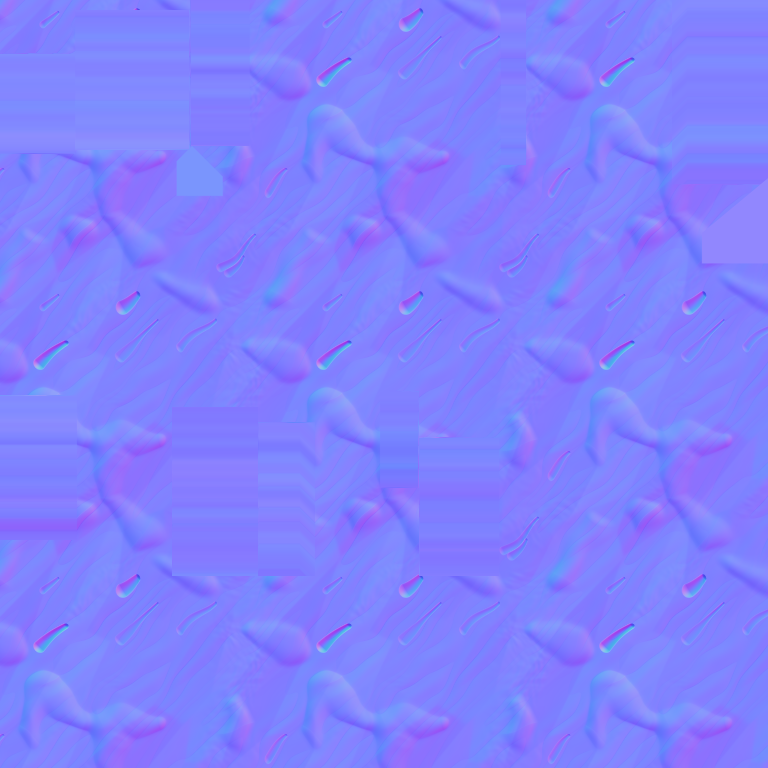
Write a Shadertoy shader that draws this texture map.

```glsl
vec2 hash2(vec2 p) {
    return fract(sin(vec2(dot(p, vec2(127.1, 311.7)), dot(p, vec2(269.5, 183.3)))) * 43758.5);
}

// Gradient noise that wraps after a whole number of cells
float cornerValue(vec2 cell, vec2 local, vec2 period) {
    return dot(hash2(mod(cell, period)) * 2.0 - 1.0, local);
}

float gradientNoise(vec2 p, vec2 period) {
    vec2 i = floor(p), f = p - i, e = vec2(1.0, 0.0);
    vec2 u = f * f * f * (f * (f * 6.0 - 15.0) + 10.0);
    float low = mix(cornerValue(i, f, period), cornerValue(i + e, f - e, period), u.x);
    float high = mix(cornerValue(i + e.yx, f - e.yx, period),
                     cornerValue(i + 1.0, f - 1.0, period), u.x);
    return mix(low, high, u.y);
}

// Integer shear: keeps the unit tile periodic but leans the grain diagonally
vec2 shear(vec2 p) {
    return vec2(p.x, p.y - p.x);
}

// Rounded, tapering bump around a segment that wraps across the tile
float bump(vec2 p, vec4 ends, float startRadius, float endRadius) {
    vec2 span = ends.zw - ends.xy;
    vec2 q = p - 0.5 * (ends.xy + ends.zw);
    q -= round(q);
    float t = clamp(dot(q, span) / dot(span, span) + 0.5, 0.0, 1.0);
    float d = length(q - span * (t - 0.5)) / mix(startRadius, endRadius, t);
    return pow(max(1.0 - d * d, 0.0), 1.4) * mix(1.0, 0.65, t);
}

float smoothMax(float a, float b, float k) {
    float h = max(k - abs(a - b), 0.0) / k;
    return max(a, b) + h * h * k * 0.25;
}

float rockHeight(vec2 p) {
    vec4 ridges[11] = vec4[11](
        vec4(0.15, 0.27, 0.20, 0.24), vec4(0.18, 0.24, 0.36, 0.16),
        vec4(0.38, 0.15, 0.56, 0.17), vec4(0.16, 0.23, 0.09, 0.12),
        vec4(0.39, 0.14, 0.39, -0.03), vec4(0.51, -0.17, 0.41, -0.04),
        vec4(1.02, 0.44, 0.91, 0.49), vec4(0.28, 0.88, 0.24, 0.91),
        vec4(0.72, 0.66, 0.59, 0.72), vec4(-0.01, 0.67, 0.12, 0.87),
        vec4(0.84, 0.14, 0.82, 0.21));
    vec4 gouges[8] = vec4[8](
        vec4(0.14, 0.43, 0.23, 0.50), vec4(0.43, 0.64, 0.49, 0.67),
        vec4(0.43, 0.46, 0.55, 0.57), vec4(0.95, 0.04, 1.01, 0.10),
        vec4(0.15, 0.63, 0.20, 0.67), vec4(0.65, 0.49, 0.76, 0.58),
        vec4(0.81, 0.76, 0.85, 0.81), vec4(0.78, 0.77, 0.91, 0.88));
    vec2 s = shear(p);
    // Warping breaks the outlines into irregular lumps
    vec2 warp = vec2(gradientNoise(p * 7.0, vec2(7.0)),
                     gradientNoise(p * 7.0 + 3.5, vec2(7.0)));
    float raised = 0.0, cut = 0.0;
    for (int i = 0; i < 11; i++)
        raised = smoothMax(raised, bump(p + warp * 0.06, ridges[i], 0.080, 0.048), 0.3);
    for (int i = 0; i < 8; i++) {
        float radius = i < 2 ? 0.024 : 0.014;
        float depth = i < 2 ? 0.0085 : 0.0022;
        cut = max(cut, bump(p + warp * 0.035, gouges[i], radius, radius * 0.5) * depth);
    }
    float broad = gradientNoise(s * vec2(3.0, 5.0), vec2(3.0, 5.0));
    float crease = abs(gradientNoise(s * vec2(4.0, 11.0) + warp * 0.5, vec2(4.0, 11.0)));
    float wrinkle = gradientNoise(p * 37.0 + warp * 3.0, vec2(37.0))
                  * smoothstep(0.0, 0.35, broad);
    return 0.0105 * raised - cut + 0.006 * broad + 0.004 * crease + 0.0007 * wrinkle;
}

// Chipped planes: each cell leans its own way, blended only near its borders
vec2 facetTilt(vec2 p) {
    vec2 grid = vec2(5.0, 6.0), q = shear(p) * grid, cell = floor(q);
    vec3 sum = vec3(0.0);
    for (int k = 0; k < 9; k++) {
        vec2 c = cell + vec2(k % 3 - 1, k / 3 - 1);
        vec2 id = mod(c, grid), lean = hash2(id + 17.0) - 0.5;
        float weight = exp(-45.0 * length(q - c - hash2(id)));
        sum += weight * vec3(vec2(-0.08, 0.16) * lean.x + vec2(0.06, 0.04) * lean.y, 1.0);
    }
    return sum.xy / max(sum.z, 1e-30);
}

void mainImage(out vec4 fragColor, in vec2 fragCoord) {
    vec2 uv = fragCoord / iResolution.xy, source = uv, rowTilt = vec2(0.0);
    float smeared = 0.0;

    // Smeared patches: start x, bottom, end x, top; rows repeat the start column
    vec4 smears[10] = vec4[10](
        vec4(0.098, 0.805, 0.247, 0.987), vec4(0.325, 0.810, 0.248, 1.01),
        vec4(0.098, 0.800, -0.01, 0.930), vec4(0.875, 0.760, 1.01, 1.01),
        vec4(0.652, 0.785, 0.685, 1.01), vec4(0.100, 0.297, -0.01, 0.485),
        vec4(0.336, 0.250, 0.224, 0.470), vec4(0.410, 0.250, 0.336, 0.450),
        vec4(0.495, 0.365, 0.545, 0.490), vec4(0.650, 0.250, 0.546, 0.430));
    for (int i = 0; i < 10; i++) {
        vec4 r = smears[i];
        vec2 d = abs(uv - 0.5 * (r.xy + r.zw)) - 0.5 * abs(r.zw - r.xy);
        float mask = 1.0 - smoothstep(-0.0007, 0.0007, max(d.x, d.y));
        float slant = i % 4 == 3 ? min(abs(uv.x - r.x), 0.02) : 0.0;
        source = mix(source, vec2(r.x, uv.y - slant), mask);
        float row = gradientNoise(vec2(source.y * 75.0, float(i) + 0.4), vec2(97.0));
        rowTilt += mask * row * vec2(0.03, 0.10);
        smeared = max(smeared, mask);
    }

    // Surface slope of the repeating rock, calmer where it is smeared
    vec2 p = source / 0.3685, e = vec2(0.004, 0.0);
    vec2 slope = (vec2(rockHeight(p + e), rockHeight(p + e.yx)) - rockHeight(p)) / e.x;
    vec2 tilt = facetTilt(p) + rowTilt - slope * mix(1.0, 0.55, smeared);

    // Two flat chips over the repeats
    float blueChip = max(max(abs(uv.x - 0.26) - 0.03, 0.745 - uv.y),
                         uv.y + abs(uv.x - 0.25) - 0.81);
    float paleChip = max(max(0.657 - uv.y, 0.914 - uv.x),
                         uv.y - 0.768 - (uv.x - 1.0) * 0.83);
    tilt = mix(vec2(-0.06, 0.18), tilt, smoothstep(-0.001, 0.001, blueChip));
    tilt = mix(vec2(0.12, 0.07), tilt, smoothstep(-0.001, 0.001, paleChip));

    fragColor = vec4(normalize(vec3(tilt + vec2(0.02, -0.01), 1.0)) * 0.5 + 0.5, 1.0);
}
```
